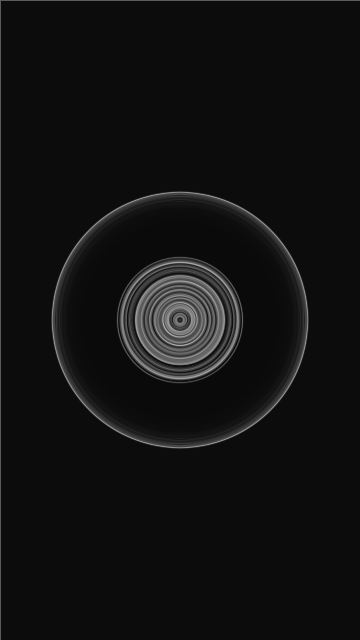
Reproduce this background procedurally as a Shadertoy shader.

```glsl
// A grooved metallic disc inside a thin glassy hoop on a near-black field.
// Hashed noise along the radius makes the grooves; drifting centres make them
// uneven, and the hoop is a fine line pattern that fades inward.

float hash(float n) {
    n = fract(n * 0.1031);
    n *= n + 33.33;
    return fract(n * (n + n));
}

float noise(float x) {
    float cell = floor(x);
    return mix(hash(cell), hash(cell + 1.0), smoothstep(0.0, 1.0, x - cell));
}

// Soft line of the given half width around a radius
float line(float r, float radius, float halfWidth) {
    return exp(-pow((r - radius) / halfWidth, 2.0));
}

// Grooves of the central disc
float grooves(vec2 p, float r) {
    float shade = 0.0;
    for (int i = 0; i < 4; i++) {
        float k = float(i);
        vec2 drift = 0.0022 * (vec2(hash(k + 11.0), hash(k + 47.0)) - 0.5);
        float wave = noise(length(p - drift) * (110.0 + 75.0 * k) + 71.0 * k);
        shade += (wave - 0.5) * (0.22 + 0.04 * k);
    }
    // Wide bands: bright core, dark trough, lit rim
    float base = mix(0.40, 0.29, smoothstep(0.075, 0.10, r));
    base -= 0.13 * line(r, 0.132, 0.007) + 0.13 * line(r, 0.169, 0.004);
    base += 0.16 * line(r, 0.160, 0.003) + 0.10 * line(r, 0.085, 0.003);
    base += 0.12 * line(r, 0.123, 0.002);

    // Light catches opposite sides of the grooves
    float angle = atan(p.y, p.x);
    float sheen = 0.85 + 0.15 * cos(2.0 * angle + 9.0 * noise(r * 60.0));
    float color = max(base + shade * sheen, 0.06);

    // Pinhole and its bright collar
    color = mix(color, 0.50, line(r, 0.010, 0.0025));
    return mix(color, 0.10, line(r, 0.004, 0.003));
}

// Fine lines of the hoop, strongest at its outer edge
float hoop(vec2 p, float r) {
    float depth = 0.3565 - r;
    float axis = min(abs(p.x), abs(p.y));
    float aligned = exp(-pow(axis / 0.022, 2.0));
    float fine = noise(r * 300.0 + 5.0);
    float bars = 0.5 + 0.5 * cos(depth * 900.0);
    float pattern = mix(0.65 + 0.6 * fine, 0.35 + 1.2 * bars, 0.65 * aligned);
    float fade = 0.31 * exp(-max(depth, 0.0) * 58.0);
    return fade * pattern + 0.28 * line(r, 0.355, 0.0018);
}

void mainImage(out vec4 fragColor, in vec2 fragCoord) {
    vec2 p = (fragCoord - 0.5 * iResolution.xy) / iResolution.x;
    float r = length(p);
    float pixel = 1.0 / iResolution.x;

    // Field, slightly darker inside the hoop
    float insideHoop = 1.0 - smoothstep(-pixel, pixel, r - 0.3565);
    float color = mix(0.048, 0.038 + hoop(p, r), insideHoop);

    // Disc with a thin outline
    float insideDisc = 1.0 - smoothstep(-pixel, pixel, r - 0.1755);
    color = mix(color, grooves(p, r), insideDisc);
    color += 0.17 * line(r, 0.1745, 0.0016);

    // Hairlines along the left and top borders
    vec2 border = vec2(fragCoord.x, iResolution.y - fragCoord.y) * pixel;
    float hairline = 1.0 - smoothstep(0.002, 0.004, min(border.x, border.y));
    color = mix(color, 0.36, hairline);

    fragColor = vec4(vec3(color), 1.0);
}
```
